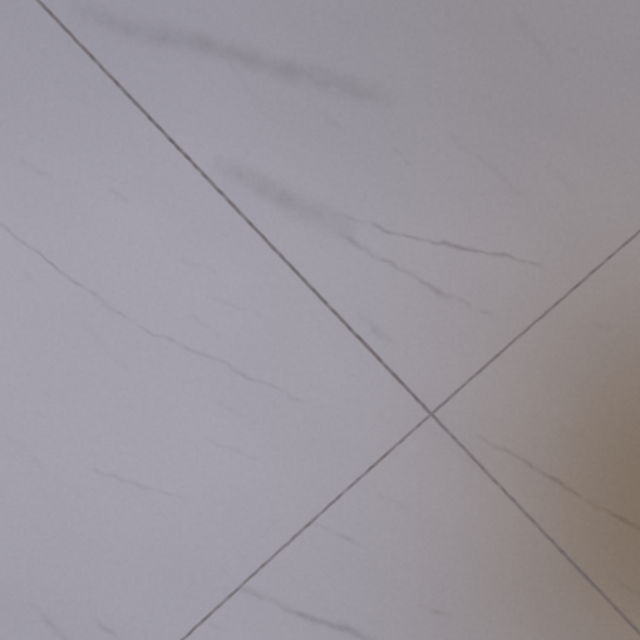
This texture is drawn by a WebGL 2 fragment shader. Its source:

```glsl
#version 300 es
precision highp float;
// Pale marble floor: four large slabs meeting at two thin diagonal joints.
// Veins are noise-bent tapered strokes, each kept to its own slab, over a
// cool grey light that turns to warm brown shade at the lower right.
uniform vec2 u_resolution;
out vec4 fragColor;

vec2 hash2(vec2 p) {
  vec3 h = fract(p.xyx * vec3(0.1031, 0.1030, 0.0973));
  h += dot(h, h.yzx + 33.33);
  return fract((h.xx + h.yz) * h.zy);
}

vec2 gradient(vec2 corner) {
  return hash2(corner + 71.0) * 2.0 - 1.0;
}

// Gradient noise, roughly -0.7 to 0.7
float noise(vec2 p) {
  vec2 i = floor(p), f = fract(p), e = vec2(1, 0);
  vec2 u = f * f * f * (f * (f * 6.0 - 15.0) + 10.0);
  float low = mix(dot(gradient(i), f), dot(gradient(i + e), f - e), u.x);
  float high = mix(dot(gradient(i + e.yx), f - e.yx), dot(gradient(i + 1.0), f - 1.0), u.x);
  return mix(low, high, u.y);
}

float fbm(vec2 p) {
  float sum = 0.0, amp = 0.6;
  for (int i = 0; i < 4; i++) {
    sum += amp * noise(p);
    p = mat2(1.6, 1.2, -1.2, 1.6) * p + 7.3;
    amp *= 0.5;
  }
  return sum;
}

// Signed distances to the falling and the rising joint
vec2 joints(vec2 p) {
  vec2 q = p - vec2(0.674, 0.353);
  float along = dot(q, vec2(0.747, 0.665));
  return vec2(dot(q, vec2(0.725, 0.689)),
              dot(q, vec2(-0.665, 0.747)) + 0.017 * along * along);
}

// Stroke from a to b, thinning to both ends, only on the slab of its middle
float vein(vec2 p, vec2 warp, vec2 a, vec2 b, float width) {
  vec2 side = joints(p) * joints(0.5 * (a + b));
  if (min(side.x, side.y) < 0.0) return 0.0;
  vec2 q = p + warp - a, ab = b - a;
  float t = clamp(dot(q, ab) / dot(ab, ab), 0.0, 1.0);
  float taper = sqrt(4.0 * t * (1.0 - t));
  float d = length(q - ab * t) / width;
  return taper * exp(-d * d);
}

void main() {
  vec2 p = gl_FragCoord.xy / u_resolution;
  float pixel = 1.0 / min(u_resolution.x, u_resolution.y);

  // Cool light, dimmer to the top and right, with warm shade at the edge
  vec3 color = mix(vec3(0.640, 0.630, 0.677), vec3(0.610, 0.590, 0.612),
                   smoothstep(0.25, 0.9, p.x));
  color *= 1.0 - 0.075 * smoothstep(0.6, 1.05, p.y + 0.12 * p.x);
  color *= 1.0 - 0.03 * smoothstep(0.3, 0.0, p.y);
  vec2 fromShade = (p - vec2(1.06, 0.21)) / vec2(0.26, 0.36);
  color = mix(color, vec3(0.475, 0.410, 0.345), 0.88 * exp(-dot(fromShade, fromShade)));

  // Cloudy mottling, stretched along the veins, and fine grain
  vec2 grainAxis = vec2(dot(p, vec2(0.88, -0.47)), dot(p, vec2(0.47, 0.88)));
  color += 0.016 * fbm(grainAxis * vec2(4.0, 9.0));
  color += 0.010 * noise(p * 95.0) + 0.013 * noise(p * 190.0);

  // Broad smudges and the long main veins
  vec2 warp = 0.022 * vec2(fbm(p * 6.0), fbm(p * 6.0 + 19.0));
  warp += 0.006 * vec2(noise(p * 45.0), noise(p * 45.0 + 31.0));
  float breakup = clamp(0.65 + 1.8 * fbm(p * 30.0), 0.05, 1.3);
  float smudge = vein(p, warp, vec2(0.10, 0.99), vec2(0.62, 0.84), 0.016)
               + 1.1 * vein(p, warp, vec2(0.33, 0.75), vec2(0.56, 0.63), 0.020);
  float veins = 1.1 * vein(p, warp, vec2(0.53, 0.66), vec2(0.86, 0.58), 0.0030)
              + 0.7 * vein(p, warp, vec2(0.52, 0.64), vec2(0.78, 0.50), 0.0040)
              + 0.7 * vein(p, warp, vec2(-0.03, 0.67), vec2(0.17, 0.52), 0.0032)
              + 0.6 * vein(p, warp, vec2(0.15, 0.525), vec2(0.50, 0.36), 0.0032)
              + 0.8 * vein(p, warp, vec2(0.36, 0.09), vec2(0.63, -0.02), 0.0060)
              + 0.8 * vein(p, warp, vec2(0.74, 0.32), vec2(1.05, 0.15), 0.0040);

  // Short faint veins, one per jittered cell, fainter to the top
  for (int i = 0; i < 36; i++) {
    vec2 cell = vec2(i % 6, i / 6);
    vec2 shape = hash2(cell + 41.0);
    vec2 middle = (cell + hash2(cell + 5.0)) / 6.0;
    float angle = -0.6 + 0.6 * (shape.x - 0.5);
    vec2 reach = mix(0.015, 0.085, shape.y) * vec2(cos(angle), sin(angle));
    float strength = mix(0.1, 0.6, hash2(cell + 13.0).x) * mix(1.0, 0.3, middle.y);
    veins += strength * vein(p, warp, middle - reach, middle + reach, mix(0.006, 0.0035, shape.x));
  }
  color -= vec3(0.050, 0.050, 0.055) * smudge * mix(1.0, breakup, 0.5);
  color -= vec3(0.078, 0.080, 0.084) * min(veins, 1.2) * breakup;

  // Sparse grey flecks
  float fleck = smoothstep(0.30, 0.55, fbm(grainAxis * vec2(14.0, 30.0) + 3.7));
  color -= 0.035 * fleck;

  // Joints: soft grey lines, slightly uneven, the rising one finer
  vec2 d = abs(joints(p) + 0.0010 * noise(p * 70.0));
  vec2 halfWidth = vec2(0.0047, 0.0040) + 0.3 * pixel;
  vec2 line = 1.0 - smoothstep(vec2(0.0), halfWidth, d);
  line *= vec2(0.72, 0.60) * (1.0 + 0.7 * noise(p * 75.0));
  line.x *= 1.0 - 0.25 * smoothstep(0.66, 0.72, p.x) * smoothstep(0.92, 0.8, p.x);
  color = mix(color, vec3(0.390, 0.360, 0.370), clamp(max(line.x, line.y), 0.0, 1.0));

  fragColor = vec4(color, 1.0);
}
```
